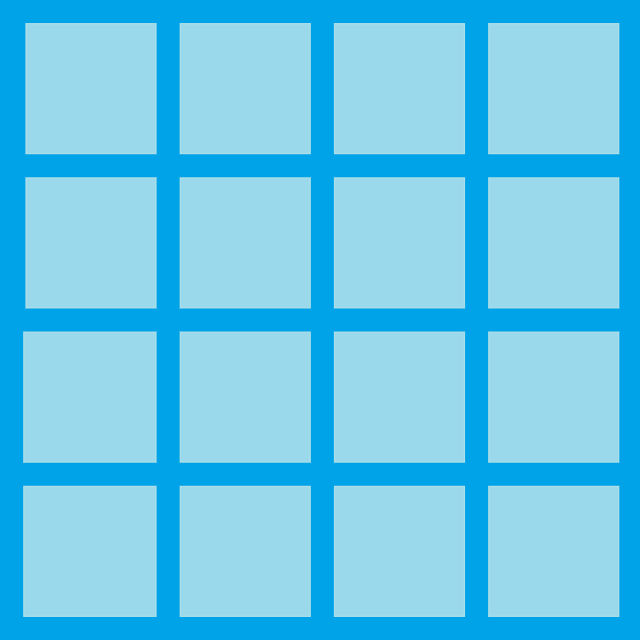
This pattern is drawn by a WebGL 1 fragment shader. Its source:

```glsl
precision highp float;
// Four by four grid of pale blue square tiles with bright blue gaps.

uniform vec2 u_resolution;

const vec3 GAP_BLUE = vec3(0.0, 0.64, 0.91);
const vec3 TILE_BLUE = vec3(0.60, 0.85, 0.92);
const vec3 RIM_BLUE = vec3(0.67, 0.87, 0.91);

const float TILES = 4.0;
const float PITCH = 0.241;
const float HALF_TILE = 0.1025;
const float RIM_WIDTH = 0.0022;
const float EXTRA_WIDTH = 0.0035;
const vec2 FIRST_CENTRE = vec2(0.1422, 0.1385);

// Signed distance to an axis-aligned box, negative inside.
float boxDistance(vec2 p, vec2 halfSize) {
  vec2 d = abs(p) - halfSize;
  return length(max(d, 0.0)) + min(max(d.x, d.y), 0.0);
}

// Coverage of a shape, smoothed over about one pixel.
float coverage(float dist, float pixel) {
  return clamp(0.5 - dist / pixel, 0.0, 1.0);
}

// Index of the nearest tile, counted from the lower left.
vec2 tileIndex(vec2 p, vec2 first, float pitch, float count) {
  return clamp(floor((p - first) / pitch + 0.5), 0.0, count - 1.0);
}

// The lower two tiles of the left column reach slightly further left.
float extraWidth(vec2 index, float amount) {
  return amount * (1.0 - step(0.5, index.x)) * (1.0 - step(1.5, index.y));
}

void main() {
  vec2 p = gl_FragCoord.xy / u_resolution;
  float pixel = 1.0 / min(u_resolution.x, u_resolution.y);

  // Position inside the nearest tile
  vec2 index = tileIndex(p, FIRST_CENTRE, PITCH, TILES);
  vec2 local = p - FIRST_CENTRE - index * PITCH;

  // Widen to the left only, keeping the right edge in place
  vec2 grow = vec2(0.5 * extraWidth(index, EXTRA_WIDTH), 0.0);
  float dist = boxDistance(local + grow, vec2(HALF_TILE) + grow);

  // Flat tile with a faint light rim
  float inner = coverage(dist + RIM_WIDTH, pixel);
  vec3 tile = mix(RIM_BLUE, TILE_BLUE, inner);
  vec3 color = mix(GAP_BLUE, tile, coverage(dist, pixel));

  gl_FragColor = vec4(color, 1.0);
}
```
